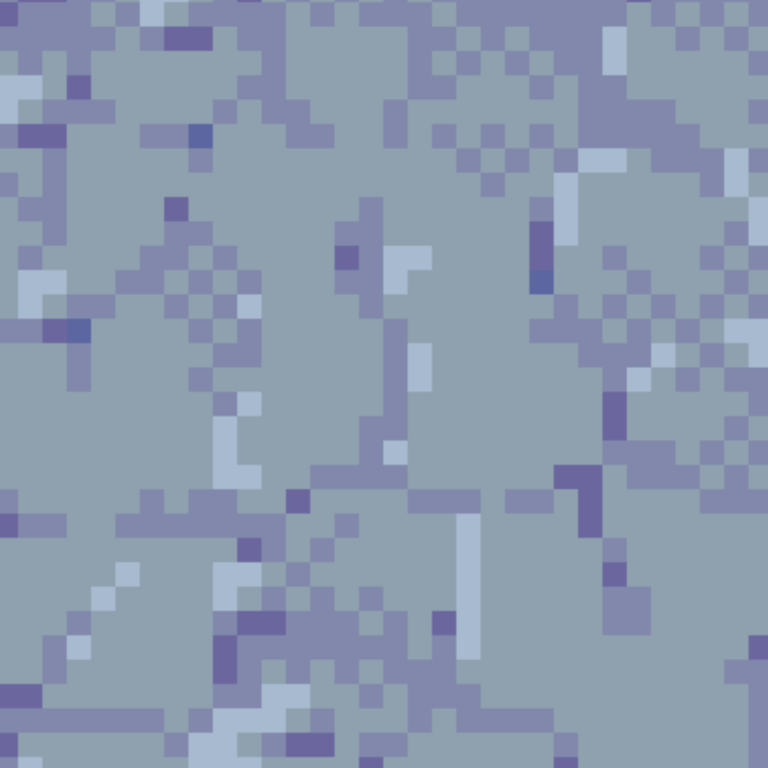
This texture is drawn by a Shadertoy shader. Its source:

```glsl
// Chunky pixel-art cobblestone: blue-grey stones split by violet mortar.
// Every coarse texel samples a Voronoi diagram with noisy mortar width;
// left rims catch light, lower-right rims fall into shade, some pits dot it.

float hash(vec2 p) {
    vec3 q = fract(p.xyx * 0.1031);
    q += dot(q, q.yzx + 33.33);
    return fract((q.x + q.y) * q.z);
}

float noise(vec2 p) {
    vec2 i = floor(p), f = fract(p);
    f = f * f * (3.0 - 2.0 * f);
    return mix(mix(hash(i), hash(i + vec2(1, 0)), f.x),
               mix(hash(i + vec2(0, 1)), hash(i + vec2(1, 1)), f.x), f.y);
}

// Offset from p to the jittered centre of the stone in a lattice square
vec2 toCentre(vec2 square, vec2 p) {
    vec2 jitter = vec2(hash(square + 7.0), hash(square + 53.0));
    return square + 0.5 + 0.8 * (jitter - 0.5) - p;
}

// xy: outward direction to the nearest border, z: distance to it
vec3 stoneBorder(vec2 p) {
    vec2 base = floor(p), nearest = vec2(9.0);
    for (int y = -2; y <= 2; y++)
        for (int x = -2; x <= 2; x++) {
            vec2 c = toCentre(base + vec2(x, y), p);
            if (dot(c, c) < dot(nearest, nearest)) nearest = c;
        }
    vec3 border = vec3(0, 0, 9);
    for (int y = -2; y <= 2; y++)
        for (int x = -2; x <= 2; x++) {
            vec2 c = toCentre(base + vec2(x, y), p);
            vec2 across = c - nearest;
            if (dot(across, across) < 1e-4) continue;
            vec2 outward = normalize(across);
            float d = dot(0.5 * (c + nearest), outward);
            if (d < border.z) border = vec3(outward, d);
        }
    return border;
}

vec3 texelColor(vec2 cell) {
    vec3 stone = vec3(0.56, 0.63, 0.685);
    vec3 mortar = vec3(0.505, 0.535, 0.67);
    vec3 light = vec3(0.655, 0.73, 0.81);
    vec3 shade = hash(cell + 91.0) > 0.93 ? vec3(0.36, 0.40, 0.63)
                                         : vec3(0.42, 0.405, 0.62);

    // Border lookup, slightly warped so that the outlines turn ragged
    float stoneSize = 7.4;
    vec2 warp = vec2(noise(cell / 3.0 + 11.0), noise(cell / 3.0 + 37.0)) - 0.5;
    vec3 border = stoneBorder((cell + 1.4 * warp) / stoneSize + 20.0);
    float d = border.z * stoneSize;

    // Mortar swells into blobs and sometimes breaks off
    float width = 0.52
        + 1.2 * smoothstep(0.55, 0.8, noise(cell / 5.0 + 60.0))
        - 0.5 * smoothstep(0.35, 0.2, noise(cell / 4.0 + 83.0));

    vec3 color = stone;
    if (d < width) {
        bool shaded = dot(border.xy, vec2(0.8, -0.6)) > 0.5
                   && noise(cell / 3.5 + 120.0) > 0.57;
        color = shaded && d > width - 1.1 ? shade : mortar;
    } else if (d < width + 0.9 && dot(border.xy, vec2(-0.98, 0.2)) > 0.5
               && noise(cell / 3.5 + 150.0) > 0.6) {
        color = light;
    } else if (d < width + 2.0 && noise(cell / 6.0 + 180.0) > 0.72
               && mod(cell.x + cell.y, 2.0) < 0.5) {
        color = mortar; // checkered fringe
    }

    // Sparse pits: lit upper-left lip, shaded lower-right lip
    vec2 block = floor(cell / 10.0);
    vec2 corner = floor(7.0 * vec2(hash(block + 210.0), hash(block + 240.0)));
    vec2 q = mod(cell, 10.0) - corner;
    bool inside = all(greaterThan(q, vec2(-0.5))) && all(lessThan(q, vec2(2.5)));
    if (inside && hash(block + 270.0) < 0.28) {
        float slope = q.y - q.x;
        if (slope > 0.5) color = q.y + q.x < 3.5 ? light : stone;
        else if (slope < -0.5) color = q.y < 0.5 ? shade : mortar;
        else color = q.x < 0.5 ? mortar : stone;
    }
    return color;
}

void mainImage(out vec4 fragColor, in vec2 fragCoord) {
    float texels = 31.54;
    vec2 p = fragCoord / iResolution.y * texels + vec2(0.26, 0.55) + 64.0;

    // Blend neighbouring texels only across a narrow seam
    vec2 g = p - 0.5, cell = floor(g);
    float seam = max(0.06, 0.75 * texels / iResolution.y);
    vec2 f = smoothstep(0.5 - seam, 0.5 + seam, fract(g));
    vec3 low = mix(texelColor(cell), texelColor(cell + vec2(1, 0)), f.x);
    vec3 high = mix(texelColor(cell + vec2(0, 1)), texelColor(cell + vec2(1, 1)), f.x);
    fragColor = vec4(mix(low, high, f.y), 1.0);
}
```
